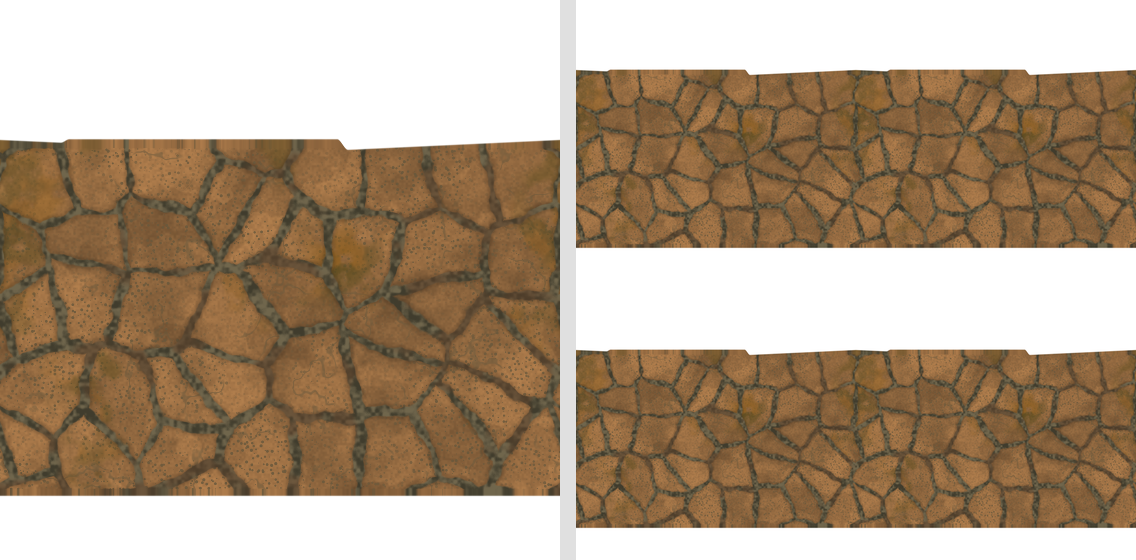
Left: one tile. Right: repeated 2 by 2.
This texture is drawn by a Shadertoy shader. Its source:

```glsl
// A band of cracked ochre stone between plain white margins.
// Wrapped cellular noise gives the slabs and pits; layered sines bend the joints,
// and wrapped value noise adds mottling, moss and hairline scratches.

const float TAU = 6.2831853;
const float BAND_BOTTOM = 0.1146;
const vec3 WHITE = vec3(1.0);
const vec3 STONE_DARK = vec3(0.52, 0.375, 0.23);
const vec3 STONE_LIGHT = vec3(0.645, 0.46, 0.28);
const vec3 PIT = vec3(0.41, 0.345, 0.235);
const vec3 JOINT_DARK = vec3(0.25, 0.235, 0.175);
const vec3 JOINT_LIGHT = vec3(0.44, 0.40, 0.30);
const vec3 JOINT_EARTH = vec3(0.37, 0.275, 0.185);
const vec3 MOSS = vec3(0.33, 0.28, 0.10);
const vec3 OCHRE = vec3(0.55, 0.37, 0.12);

vec2 hash2(vec2 p, float seed) {
    vec3 q = fract((p.xyx + seed) * vec3(0.1031, 0.1030, 0.0973));
    q += dot(q, q.yzx + 33.33);
    return fract((q.xx + q.yz) * q.zy);
}

// Value noise that wraps after a whole number of lattice steps
float noise(vec2 uv, float period, float seed) {
    vec2 p = uv * period, i = floor(p), f = fract(p);
    f = f * f * (3.0 - 2.0 * f);
    float a = hash2(mod(i, period), seed).x;
    float b = hash2(mod(i + vec2(1, 0), period), seed).x;
    float c = hash2(mod(i + vec2(0, 1), period), seed).x;
    float d = hash2(mod(i + vec2(1, 1), period), seed).x;
    return mix(mix(a, b, f.x), mix(c, d, f.x), f.y);
}

float fbm(vec2 uv, float period, float seed) {
    float sum = 0.0, weight = 0.5;
    for (int k = 0; k < 4; k++) {
        sum += weight * noise(uv, period, seed + float(k) * 7.0);
        period *= 2.0;
        weight *= 0.5;
    }
    return sum / 0.9375;
}

// Layered sines with whole frequencies
vec2 bend(vec2 uv) {
    vec2 t = TAU * uv;
    return 0.006 * sin(3.0 * t.yx + vec2(0.7, 2.1) + sin(2.0 * t))
         + 0.0025 * sin(11.0 * t.yx + 2.0 * sin(5.0 * t))
         + 0.001 * sin(29.0 * t.yx + 2.0 * sin(17.0 * t));
}

// x: distance to the nearest slab border, y: random value of the slab
vec2 slabs(vec2 uv, float count, float seed) {
    vec2 p = uv * count, base = floor(p), f = fract(p);
    vec2 nearest = vec2(9.0), home = vec2(0.0);
    for (int k = 0; k < 9; k++) {
        vec2 cell = vec2(k % 3 - 1, k / 3 - 1);
        vec2 r = cell + 0.05 + 0.9 * hash2(mod(base + cell, count), seed) - f;
        if (dot(r, r) < dot(nearest, nearest)) { nearest = r; home = cell; }
    }
    float border = 9.0;
    for (int k = 0; k < 25; k++) {
        vec2 cell = home + vec2(k % 5 - 2, k / 5 - 2);
        vec2 r = cell + 0.05 + 0.9 * hash2(mod(base + cell, count), seed) - f;
        vec2 gap = r - nearest;
        if (dot(gap, gap) > 1e-5)
            border = min(border, dot(0.5 * (nearest + r), normalize(gap)));
    }
    return vec2(border / count, hash2(mod(base + home, count), seed + 5.0).y);
}

// Signed distance to scattered pits of random radius, in cell units
float pits(vec2 uv, float count, float seed) {
    vec2 p = uv * count, base = floor(p), f = fract(p);
    float dist = 9.0;
    for (int k = 0; k < 9; k++) {
        vec2 cell = vec2(k % 3 - 1, k / 3 - 1);
        vec2 id = mod(base + cell, count);
        float radius = 0.38 * hash2(id, seed + 3.0).x - 0.08;
        dist = min(dist, length(cell + hash2(id, seed) - f) - radius);
    }
    return dist;
}

// Thin broken lines along a level of the noise
float hairline(vec2 uv, float period, float seed) {
    float line = 1.0 - smoothstep(0.006, 0.03, abs(fbm(uv, period, seed) - 0.5));
    return line * smoothstep(0.48, 0.62, fbm(uv, 14.0, seed + 40.0));
}

vec3 stoneColor(vec2 uv, float tint) {
    float tone = 0.6 * fbm(uv, 7.0, 11.0) + 0.4 * fbm(uv, 24.0, 23.0);
    vec3 color = mix(STONE_DARK, STONE_LIGHT, smoothstep(0.32, 0.62, tone));
    float stain = smoothstep(0.52, 0.56, fbm(uv, 10.0, 31.0));
    color *= (0.96 + 0.08 * tint) * (1.0 - 0.09 * stain);
    color *= 0.94 + 0.12 * noise(uv, 256.0, 47.0);
    float pitted = 1.0 - smoothstep(-0.08, 0.16, pits(uv, 120.0, 53.0));
    pitted *= 0.25 + 0.6 * smoothstep(0.35, 0.6, fbm(uv, 9.0, 59.0));
    return mix(color, PIT, max(pitted, 0.5 * hairline(uv, 16.0, 61.0)));
}

vec3 addMoss(vec3 color, vec2 uv) {
    vec2 away = fract(uv - vec2(0.61, 0.535) + 0.5) - 0.5;
    float clump = exp(-dot(away, away) / 0.0035);
    float ragged = fbm(uv, 26.0, 71.0);
    float scattered = 0.55 * smoothstep(0.55, 0.72, fbm(uv, 6.0, 73.0));
    float cover = max(clump, scattered) * smoothstep(0.36, 0.62, ragged + 0.12 * clump);
    vec3 growth = mix(MOSS, OCHRE, smoothstep(0.42, 0.6, fbm(uv, 18.0, 79.0)));
    return mix(color, growth, 0.8 * cover);
}

vec3 jointColor(vec2 uv) {
    float grain = 0.5 * fbm(uv, 64.0, 83.0) + 0.5 * noise(uv, 150.0, 89.0);
    vec3 color = mix(JOINT_DARK, JOINT_LIGHT, smoothstep(0.25, 0.75, grain));
    float earth = smoothstep(0.5, 0.64, fbm(uv, 12.0, 97.0));
    return mix(color, JOINT_EARTH * (0.8 + 0.4 * grain), 0.75 * earth);
}

// Stepped upper outline of the band; both ends meet at the same height
float bandTop(float x) {
    float y = mix(0.750 - 0.045 * x, 0.7513, smoothstep(0.108, 0.124, x));
    return mix(y, mix(0.732, 0.750, (x - 0.615) / 0.385), smoothstep(0.602, 0.622, x));
}

void mainImage(out vec4 fragColor, in vec2 fragCoord) {
    vec2 uv = fragCoord / iResolution.xy;
    float pixel = 1.0 / iResolution.y;

    // Rows near the rims are smeared vertically
    vec2 p = vec2(uv.x, clamp(uv.y, 0.126, 0.736));
    vec2 slab = slabs(p + bend(p), 8.0, 19.0);

    // Ragged joints of changing width with a soft dark rim
    float border = slab.x + 0.008 * (fbm(p, 44.0, 101.0) - 0.5);
    float width = mix(0.0045, 0.0095, smoothstep(0.3, 0.7, fbm(p, 9.0, 103.0)));
    float joint = 1.0 - smoothstep(width - 0.002, width + 0.002, border);
    float rim = 1.0 - smoothstep(width, width + 0.009, border);

    vec3 color = addMoss(stoneColor(p, slab.y), p) * (1.0 - 0.14 * rim);
    color = mix(color, jointColor(p), joint);

    float band = smoothstep(-pixel, pixel, uv.y - BAND_BOTTOM)
               * smoothstep(-pixel, pixel, bandTop(uv.x) - uv.y);
    fragColor = vec4(mix(WHITE, color, band), 1.0);
}
```
